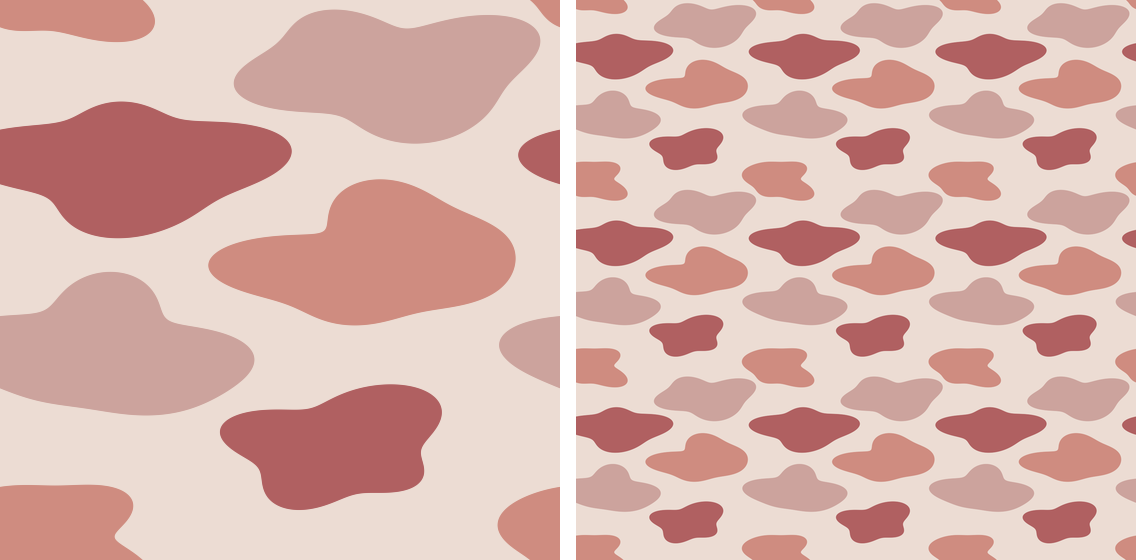
Left: one tile. Right: repeated 3 by 3.
Give the GLSL for this pattern, as a three.js fragment shader.

```glsl
// Six soft, wide blobs in three muted colours on a pale ground, tiling both ways.
// Each blob is an ellipse whose radius is modulated by four angular harmonics;
// centres follow a staggered two-column layout and offsets wrap at the borders.

varying vec2 vUv;

const vec3 GROUND = vec3(0.925, 0.863, 0.827);
const vec3 MAUVE  = vec3(0.800, 0.640, 0.615);
const vec3 ROSE   = vec3(0.690, 0.375, 0.380);
const vec3 CLAY   = vec3(0.810, 0.550, 0.500);

const int   BLOBS        = 6;
const vec2  LARGE_SIZE   = vec2(0.265, 0.138);  // half axes, canvas units
const vec2  SMALL_SIZE   = vec2(0.205, 0.120);
const float RIGHT_COLUMN = 0.700;
const float LEFT_COLUMN  = 0.235;
const float COLUMN_DRIFT = 0.006;
const float FIRST_ROW    = 0.870;
const float EDGE         = 0.0011;              // half width of the soft edge

// Outline harmonics: mean radius, then order and amplitude of each wave
const float MEAN_RADIUS = 0.87;
const vec4  ORDER       = vec4(2.0, 3.0, 4.0, 5.0);
const vec4  AMPLITUDE   = vec4(0.10, 0.10, 0.11, 0.06);

// Direction, in degrees, of one crest of each harmonic
vec4 crestAngles(int i) {
  if (i == 0) return vec4(0.0, 40.0, 25.0, 46.0);
  if (i == 1) return vec4(0.0, 30.0, 0.0, 24.0);
  if (i == 2) return vec4(30.0, 80.0, 0.0, 32.0);
  if (i == 3) return vec4(-20.0, 80.0, -5.0, 14.0);
  if (i == 4) return vec4(35.0, 45.0, 60.0, 27.0);
  return vec4(130.0, 60.0, 50.0, 32.0);
}

// Approximate signed distance to a lobed ellipse, negative inside
float blobDistance(vec2 offset, vec2 size, vec4 crests) {
  vec2 q = offset / size;
  float len = length(q);
  if (len < 0.05) return -0.05;
  vec2 radial = q / len;
  vec2 tangent = vec2(-radial.y, radial.x);

  vec4 wave = ORDER * (atan(q.y, q.x) - radians(crests));
  float radius = MEAN_RADIUS + dot(AMPLITUDE, cos(wave));
  float slope = -dot(AMPLITUDE * ORDER, sin(wave));

  vec2 gradient = (radial - tangent * slope / len) / size;
  return (len - radius) / length(gradient);
}

void main() {
  vec3 color = GROUND;

  for (int i = 0; i < BLOBS; i++) {
    float n = float(i);
    // Alternate columns, drifting left from row to row
    float column = mod(n, 2.0) < 0.5 ? RIGHT_COLUMN : LEFT_COLUMN;
    vec2 center = vec2(column - COLUMN_DRIFT * n * n,
                       FIRST_ROW - n / float(BLOBS));
    vec2 offset = fract(vUv - center + 0.5) - 0.5;
    vec2 size = i < 4 ? LARGE_SIZE : SMALL_SIZE;

    // Colours repeat every three blobs
    float hue = mod(n, 3.0);
    vec3 fill = hue < 0.5 ? MAUVE : (hue < 1.5 ? ROSE : CLAY);

    float d = blobDistance(offset, size, crestAngles(i));
    color = mix(color, fill, 1.0 - smoothstep(-EDGE, EDGE, d));
  }

  gl_FragColor = vec4(color, 1.0);
}
```
